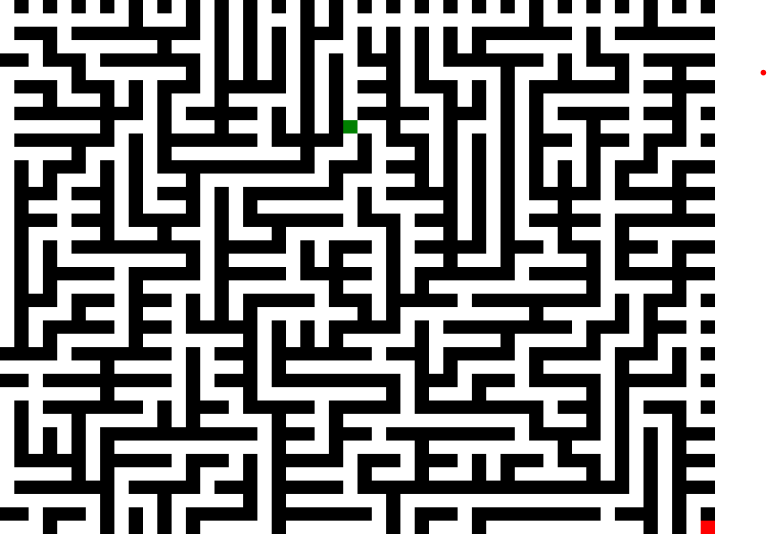
Give the GLSL for this pattern, as a Shadertoy shader.

```glsl
// A black and white block maze with a green start, a red goal and a white side margin.
// Pillars stand on every second block; each drops one wall left, right or down,
// never doubling a neighbour's wall, and block edges are smoothed by pixel coverage.

#define GRID ivec2(50, 40)        // blocks across and down
#define MAZE_WIDTH 0.931          // share of the canvas width
#define START ivec2(24, 9)        // green block, counted from top left
#define DOWN_SHARE 0.40           // mean chance of a wall falling down
#define PATCH_BIAS 0.50           // how far regions favour one direction
#define PATCH_SIZE 3              // region size in pillars
#define SEED 17u
#define DOT_CENTRE vec2(0.994, 0.864)
#define DOT_RADIUS 0.0052         // in canvas heights

const vec3 WALL = vec3(0.0);
const vec3 PAPER = vec3(1.0);
const vec3 GREEN = vec3(0.0, 0.5, 0.0);
const vec3 RED = vec3(1.0, 0.0, 0.0);

// Integer hash giving two values in 0..1
vec2 hash2(ivec2 p, uint salt) {
    uvec2 v = uvec2(p + 64) * 1664525u + 1013904223u + salt * 747796405u;
    v.x += v.y * 1664525u;
    v.y += v.x * 1664525u;
    v ^= v >> 16u;
    v.x += v.y * 1664525u;
    v.y += v.x * 1664525u;
    v ^= v >> 16u;
    return vec2(v >> 8u) / 16777216.0;
}

// Direction of a pillar's wall: -1 left, 0 down, 1 right
int wallDirection(ivec2 pillar) {
    vec2 own = hash2(pillar, SEED);
    vec2 region = hash2(pillar / PATCH_SIZE, SEED + 1u);
    if (own.x < DOWN_SHARE + PATCH_BIAS * (region.x - 0.5)) return 0;
    return own.y < 0.5 + PATCH_BIAS * (region.y - 0.5) ? -1 : 1;
}

bool isWall(ivec2 block) {
    bool oddCol = (block.x & 1) == 1;
    bool oddRow = (block.y & 1) == 1;
    ivec2 pillar = block / 2;
    if (oddCol && !oddRow) return true;      // pillar
    if (!oddCol && oddRow) return false;     // open cell
    int here = wallDirection(pillar);

    if (oddCol) {                            // upright wall below a pillar
        if (block.x == GRID.x - 1) return false;
        bool displaced = here == 1 && wallDirection(pillar + ivec2(1, 0)) == -1;
        return here == 0 || displaced;
    }
    // level wall between two pillars; the top row stays open
    if (block.y == 0) return false;
    bool fromLeft = block.x > 0 && wallDirection(pillar - ivec2(1, 0)) == 1;
    return here == -1 || fromLeft;
}

vec3 blockColour(ivec2 block) {
    if (block.x >= GRID.x) return PAPER;
    block = clamp(block, ivec2(0), GRID - 1);
    if (block == START) return GREEN;
    if (block == GRID - 1) return RED;
    return isWall(block) ? WALL : PAPER;
}

void mainImage(out vec4 fragColor, in vec2 fragCoord) {
    vec2 uv = fragCoord / iResolution.xy;
    vec2 scale = vec2(GRID) / vec2(MAZE_WIDTH, 1.0);
    vec2 pos = vec2(uv.x, 1.0 - uv.y) * scale;

    // Share of the pixel that lies in each of the four nearest blocks
    vec2 pixel = scale / iResolution.xy;
    vec2 corner = floor(pos - 0.5 * pixel);
    vec2 cover = clamp((pos + 0.5 * pixel - corner - 1.0) / pixel, 0.0, 1.0);
    ivec2 b = ivec2(corner);
    vec3 upper = mix(blockColour(b), blockColour(b + ivec2(1, 0)), cover.x);
    vec3 lower = mix(blockColour(b + ivec2(0, 1)), blockColour(b + ivec2(1, 1)), cover.x);
    vec3 colour = mix(upper, lower, cover.y);

    // Small dot in the margin
    vec2 offset = (uv - DOT_CENTRE) * vec2(iResolution.x / iResolution.y, 1.0);
    float edge = (length(offset) - DOT_RADIUS) * iResolution.y;
    colour = mix(colour, RED, clamp(0.5 - edge, 0.0, 1.0));

    fragColor = vec4(colour, 1.0);
}
```
